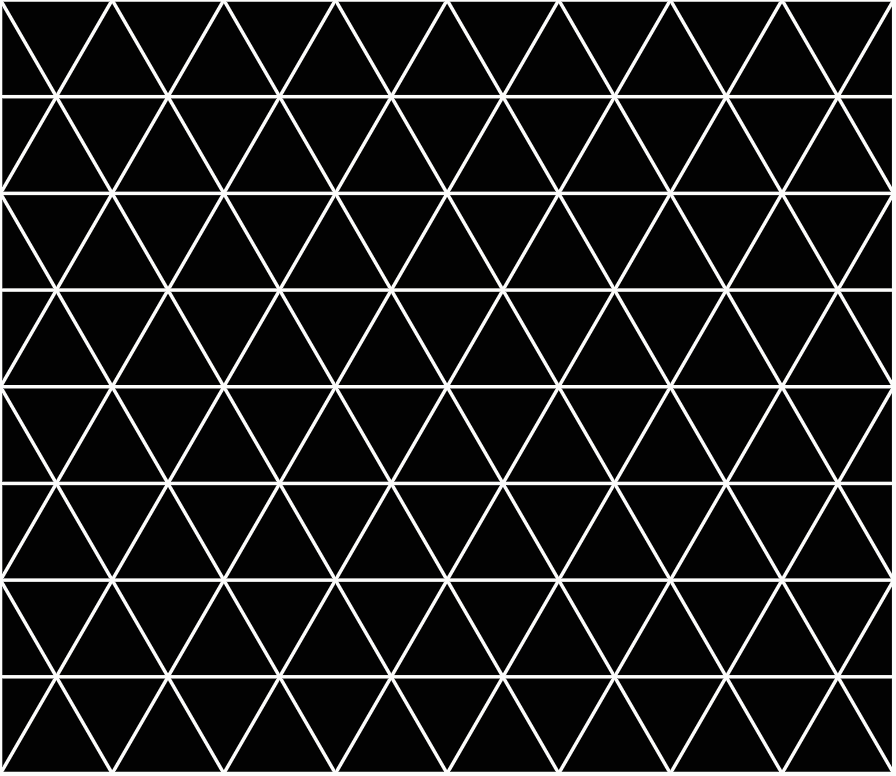
This pattern is drawn by a WebGL 2 fragment shader. Its source:

```glsl
#version 300 es
precision highp float;
// Equilateral triangle grid: thin white lines on black, eight triangles
// across and eight rows down. Three families of parallel lines, 60 degrees
// apart, are folded with fract; a border line closes the grid at its edges.

uniform vec2 u_resolution;
out vec4 fragColor;

// Lengths are fractions of the canvas width.
const float SIDE = 0.1246;                      // triangle side
const float ROW_HEIGHT = SIDE * 0.866025;       // triangle height
const float LINE_WIDTH = 0.0039;
const vec2 GRID_COUNT = vec2(8.0, 8.0);         // columns, rows
const vec2 GRID_CENTER = vec2(-0.001, 0.0014);  // offset from canvas center
const vec3 FILL_COLOR = vec3(0.006);
const vec3 LINE_COLOR = vec3(0.99, 0.99, 0.985);

// Distance to the nearest line of a parallel family with the given normal.
float lineFamily(vec2 p, vec2 normal) {
    float t = dot(p, normal) / ROW_HEIGHT;
    return abs(fract(t + 0.5) - 0.5) * ROW_HEIGHT;
}

// Distance to the triangle grid, whose lines all cross at the origin.
float triangleGrid(vec2 p) {
    float d = lineFamily(p, vec2(0.0, 1.0));
    d = min(d, lineFamily(p, vec2(0.866025, 0.5)));
    return min(d, lineFamily(p, vec2(0.866025, -0.5)));
}

// Distance inward from the border; negative in the margin outside it.
float borderDistance(vec2 p) {
    vec2 halfSize = 0.5 * GRID_COUNT * vec2(SIDE, ROW_HEIGHT);
    vec2 inset = halfSize - abs(p);
    return min(inset.x, inset.y);
}

void main() {
    float pixel = 1.0 / u_resolution.x;
    vec2 p = (gl_FragCoord.xy - 0.5 * u_resolution) * pixel - GRID_CENTER;

    float d = min(triangleGrid(p), borderDistance(p));

    // Edge softened over one pixel.
    float coverage = clamp(0.5 + (0.5 * LINE_WIDTH - d) / pixel, 0.0, 1.0);
    fragColor = vec4(mix(FILL_COLOR, LINE_COLOR, coverage), 1.0);
}
```
